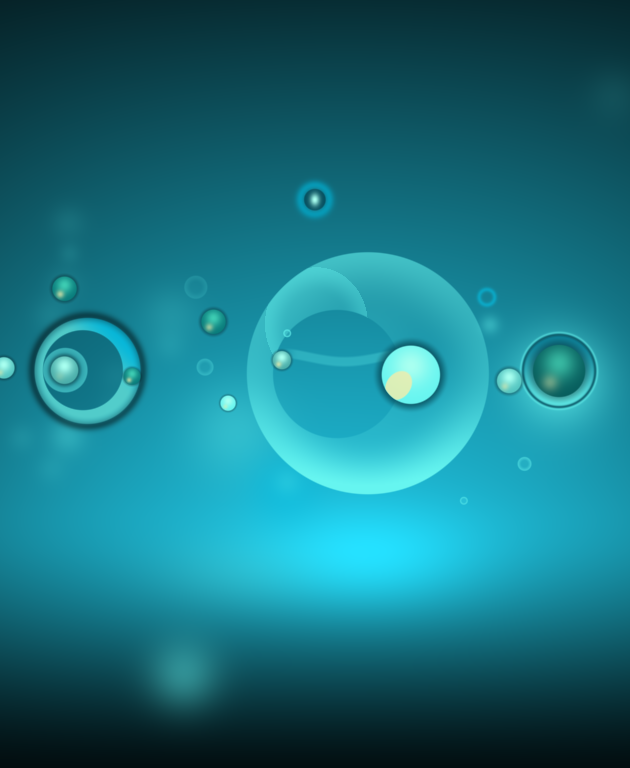
Reproduce this background procedurally as a Shadertoy shader.

```glsl
const vec3 WATER = vec3(0.14, 0.87, 1.0);
const vec3 FOAM = vec3(0.40, 0.96, 0.94);
const vec3 CYAN = vec3(0.02, 0.74, 0.88);
const vec3 PALE = vec3(0.66, 1.0, 0.94);
const vec3 JADE = vec3(0.03, 0.48, 0.48);
const vec3 MINT = vec3(0.24, 0.80, 0.70);
const vec3 DEEP = vec3(0.01, 0.27, 0.33);
const vec3 WARM = vec3(0.93, 0.93, 0.68);
const vec2 BIG_CENTER = vec2(0.479, 0.514);
const float BIG_RADIUS = 0.1576;
const vec2 HOLE_CENTER = vec2(0.439, 0.513);
const float HOLE_RADIUS = 0.0835;
const vec2 LEFT_CENTER = vec2(0.114, 0.517);
const vec2 RIGHT_CENTER = vec2(0.728, 0.517);
const vec2 TOP_CENTER = vec2(0.410, 0.740);
const int MOTES = 9;

float hash(float n) { return fract(sin(n * 12.9898) * 43758.5453); }

float glow(vec2 p, vec2 c, vec2 size) {
    vec2 q = (p - c) / size;
    return exp(-dot(q, q));
}

float disc(vec2 p, vec2 c, float r) {
    float aa = 1.0 / iResolution.y;
    return 1.0 - smoothstep(r - aa, r + aa, length(p - c));
}

float outline(vec2 p, vec2 c, float r, float w) {
    float d = (length(p - c) - r) / w;
    return exp(-d * d);
}

// Shaded ball with a soft shadow and a warm reflection
vec3 orb(vec3 col, vec2 p, vec2 c, float r, vec3 body, vec3 lit, float warmth) {
    vec2 q = (p - c) / r;
    col *= 1.0 - 0.35 * (1.0 - smoothstep(0.9, 1.35, length(q)));
    vec3 shade = mix(body, lit, glow(q, vec2(0.0, 0.3), vec2(0.65)));
    shade = mix(shade, WARM, warmth * glow(q, vec2(-0.35, -0.45), vec2(0.32)));
    return mix(col, shade, disc(p, c, r));
}

// Thin transparent bubble
vec3 bubble(vec3 col, vec2 p, vec2 c, float r, float strength) {
    float rim = 0.25 + 0.75 * smoothstep(0.4, 1.0, length(p - c) / r);
    return mix(col, FOAM, strength * rim * disc(p, c, r));
}

vec3 water(vec2 p) {
    float side = (p.x - 0.45) / 0.45;
    float t = clamp((p.y - 0.28) / 0.72, 0.0, 1.0);
    float light = smoothstep(-0.04, 0.34, p.y) * (0.81 - 0.65 * pow(t, 1.3));
    vec3 col = WATER * (0.04 + light * (1.0 - 0.28 * side * side));
    col += vec3(0.03, 0.20, 0.22) * glow(p, vec2(0.48, 0.265), vec2(0.15, 0.07));
    // Out-of-focus lights
    col = mix(col, FOAM, 0.30 * glow(p, vec2(0.306, 0.440), vec2(0.060)));
    col = mix(col, FOAM, 0.40 * glow(p, vec2(0.239, 0.121), vec2(0.045)));
    col = mix(col, FOAM, 0.18 * glow(p, vec2(0.310, 0.255), vec2(0.110, 0.050)));
    col = mix(col, FOAM, 0.28 * glow(p, vec2(0.088, 0.432), vec2(0.024)));
    col = mix(col, FOAM, 0.14 * glow(p, vec2(0.222, 0.590), vec2(0.035)));
    col = mix(col, CYAN, 0.50 * glow(p, vec2(0.371, 0.365), vec2(0.045)));
    col = mix(col, FOAM, 0.18 * glow(p, vec2(0.374, 0.372), vec2(0.018)));
    col = mix(col, FOAM, 0.08 * glow(p, vec2(0.800, 0.876), vec2(0.035)));
    // Faint motes drifting on the left
    for (int i = 0; i < MOTES; i++) {
        float n = float(i) + 1.0;
        vec2 c = vec2(0.28 * hash(n), 0.35 + 0.36 * n / float(MOTES));
        col = mix(col, FOAM, 0.10 * glow(p, c, vec2(0.012 + 0.014 * hash(n + 40.0))));
    }
    return col;
}

vec3 bigRing(vec3 col, vec2 p) {
    vec2 q = (p - BIG_CENTER) / BIG_RADIUS;
    float rim = smoothstep(0.5, 1.0, length(q));
    float a = 0.18 + rim * (0.2 + 0.2 * q.y * q.y + 0.5 * smoothstep(0.0, 1.0, -q.y));
    a -= 0.14 * glow(q, vec2(0.55, 0.1), vec2(0.4));
    float body = disc(p, BIG_CENTER, BIG_RADIUS) * (1.0 - disc(p, HOLE_CENTER, HOLE_RADIUS));
    col = mix(col, FOAM, clamp(a, 0.0, 1.0) * body);
    // Curled lobe, lit along its edge
    vec2 lobe = (p - vec2(0.412, 0.578)) / vec2(0.067, 0.074);
    float edge = smoothstep(0.55, 1.0, length(lobe));
    col = mix(col, FOAM, (0.06 + 0.27 * edge) * disc(lobe, vec2(0.0), 1.0) * body);
    // Ribbon across the opening
    float wave = 0.535 + 0.006 * sin((p.x - 0.495) * 34.0);
    float span = smoothstep(0.365, 0.39, p.x) * (1.0 - smoothstep(0.50, 0.53, p.x));
    float ribbon = 1.0 - smoothstep(0.004, 0.008, abs(p.y - wave));
    return mix(col, FOAM, 0.27 * ribbon * span);
}

vec3 leftRing(vec3 col, vec2 p) {
    col *= 1.0 - 0.45 * outline(p, LEFT_CENTER, 0.072, 0.006);
    vec2 q = (p - LEFT_CENTER) / 0.069;
    vec3 tint = mix(FOAM * 0.86, CYAN, smoothstep(0.2, 0.9, q.x * 0.7 + q.y * 0.7));
    float body = disc(p, LEFT_CENTER, 0.069) * (1.0 - disc(p, vec2(0.108, 0.518), 0.052));
    col = mix(col, tint, (0.9 - 0.4 * smoothstep(0.85, 1.0, length(q))) * body);
    col = mix(col, DEEP, 0.3 * disc(p, vec2(0.108, 0.518), 0.052));
    col = bubble(col, p, vec2(0.085, 0.518), 0.029, 0.5);
    col = orb(col, p, vec2(0.084, 0.518), 0.018, FOAM * 0.7, PALE, 0.2);
    return orb(col, p, vec2(0.172, 0.510), 0.011, JADE, MINT, 0.7);
}

vec3 rightRing(vec3 col, vec2 p) {
    col = mix(col, FOAM, 0.75 * glow(p, RIGHT_CENTER - vec2(0.0, 0.012), vec2(0.058)));
    float lower = smoothstep(0.04, -0.045, p.y - RIGHT_CENTER.y);
    col = mix(col, mix(DEEP * 1.7, FOAM, lower), 0.75 * disc(p, RIGHT_CENTER, 0.046));
    col = mix(col, DEEP, 0.7 * outline(p, RIGHT_CENTER, 0.047, 0.002));
    col = mix(col, FOAM, 0.5 * outline(p, RIGHT_CENTER, 0.050, 0.0015));
    return orb(col, p, RIGHT_CENTER, 0.034, JADE * 0.75, MINT * 0.9, 0.4);
}

void mainImage(out vec4 fragColor, in vec2 fragCoord) {
    vec2 p = fragCoord / iResolution.y;
    vec3 col = bigRing(water(p), p);
    col = rightRing(leftRing(col, p), p);
    // Small ring above
    col = mix(col, CYAN * 0.85, 0.85 * outline(p, TOP_CENTER, 0.019, 0.006));
    col = mix(col, DEEP, 0.8 * disc(p, TOP_CENTER, 0.014));
    col = mix(col, PALE, glow(p, TOP_CENTER, vec2(0.006, 0.008)));
    // Pearl resting on the big ring
    vec2 pearl = vec2(0.535, 0.512);
    col = mix(col, DEEP * 1.5, 0.5 * (1.0 - smoothstep(0.036, 0.050, length(p - pearl))));
    col = orb(col, p, pearl, 0.038, FOAM, PALE, 0.0);
    vec2 spot = (p - vec2(0.519, 0.498)) * mat2(0.8, -0.6, 0.6, 0.8) / vec2(0.017, 0.022);
    col = mix(col, WARM, 0.85 * (1.0 - smoothstep(0.85, 1.0, length(spot))) * disc(p, pearl, 0.038));
    // Scattered pearls and bubbles
    col = orb(col, p, vec2(0.084, 0.624), 0.016, JADE, MINT, 0.7);
    col = orb(col, p, vec2(0.278, 0.581), 0.016, JADE, MINT, 0.6);
    col = orb(col, p, vec2(0.005, 0.521), 0.014, FOAM * 0.8, PALE, 0.5);
    col = orb(col, p, vec2(0.297, 0.475), 0.010, FOAM, PALE, 0.5);
    col = orb(col, p, vec2(0.663, 0.504), 0.016, FOAM * 0.8, PALE, 0.5);
    col = orb(col, p, vec2(0.367, 0.531), 0.012, FOAM * 0.7, PALE, 0.7);
    col = bubble(col, p, vec2(0.374, 0.566), 0.005, 0.8);
    col = bubble(col, p, vec2(0.267, 0.522), 0.011, 0.3);
    col = bubble(col, p, vec2(0.683, 0.396), 0.009, 0.5);
    col = bubble(col, p, vec2(0.604, 0.348), 0.005, 0.6);
    col = bubble(col, p, vec2(0.255, 0.626), 0.015, 0.15);
    col = mix(col, CYAN, 0.6 * outline(p, vec2(0.634, 0.613), 0.010, 0.003));
    col = mix(col, FOAM, 0.35 * glow(p, vec2(0.638, 0.577), vec2(0.012)));
    fragColor = vec4(clamp(col, 0.0, 1.0), 1.0);
}
```
